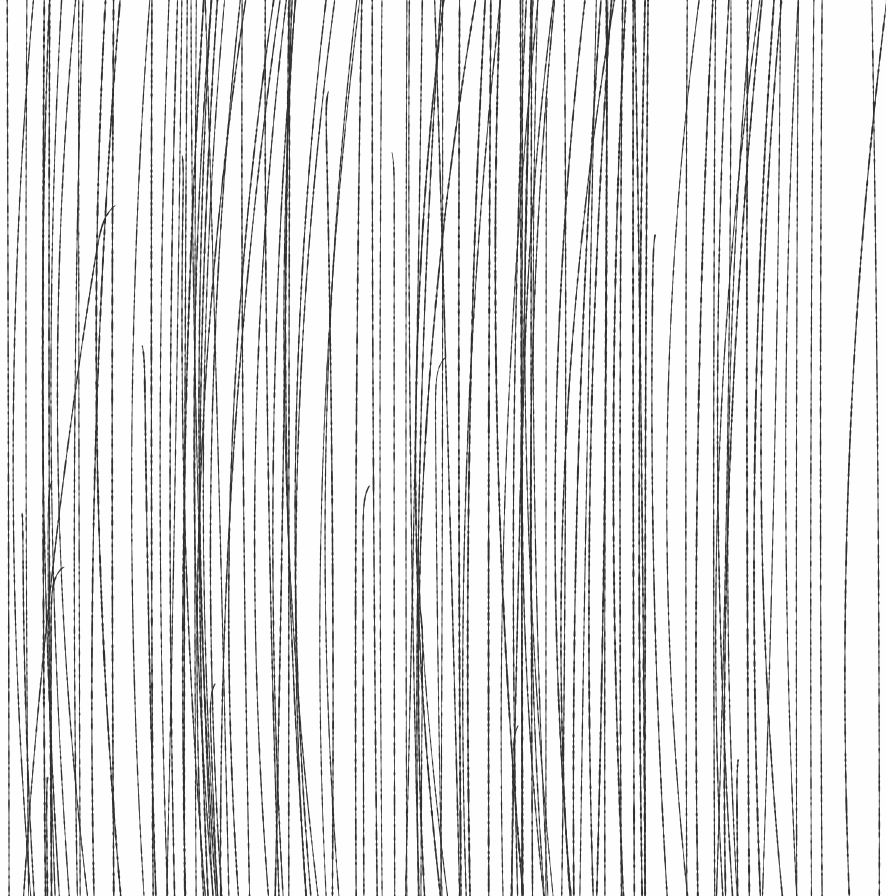
Give the GLSL for this pattern, as a Shadertoy shader.

```glsl
// Fine grainy pencil strands running nearly vertically over white paper.

const vec3  PAPER         = vec3(0.995);
const vec3  INK           = vec3(0.19);
const int   STRANDS       = 128;
const float STROKE        = 0.00165;  // mean stroke width
const float BOW           = 0.12;     // sideways bend of the ends
const float LEAN          = 0.03;     // usual tilt
const float STEEP_LEAN    = 0.13;     // extra tilt of the rare diagonals
const float CLUSTERS      = 7.0;
const float CLUSTER_SHARE = 0.27;
const float CLUSTER_WIDTH = 0.022;
const float SHORT_SHARE   = 0.16;     // strands that end inside the canvas
const float HOOK_SIZE     = 0.014;
const float HOOK_RATE     = 85.0;
const float GRAIN_FREQ    = 330.0;

float hash(vec2 p) {
    return fract(sin(dot(p, vec2(12.9898, 78.233))) * 43758.5453);
}

// Smooth one-dimensional noise, separate for each strand
float grainNoise(float y, float id) {
    float cell = floor(y);
    float t = smoothstep(0.0, 1.0, y - cell);
    return mix(hash(vec2(cell, id)), hash(vec2(cell + 1.0, id)), t);
}

// Foot position: evenly jittered, thinning to the right, partly bundled
float strandStart(float id, float aspect) {
    float even = (id + hash(vec2(id, 1.0))) / float(STRANDS);
    float x = mix(-0.04, aspect + 0.03, pow(even, 1.12));
    float cluster = floor(hash(vec2(id, 2.0)) * CLUSTERS);
    float center = (cluster + 0.2 + 0.6 * hash(vec2(cluster, 3.0))) / CLUSTERS;
    float bundled = center * aspect * 0.9 + CLUSTER_WIDTH * (hash(vec2(id, 4.0)) - 0.5);
    return hash(vec2(id, 5.0)) < CLUSTER_SHARE ? bundled : x;
}

// Ink coverage of one strand at point p
float strand(vec2 p, float id, float aspect, float pixel) {
    // Gentle bow and tilt; some strands stay almost straight
    float straight = hash(vec2(id, 6.0)) < 0.25 ? 0.08 : 1.0;
    float bow = BOW * straight * (hash(vec2(id, 7.0)) * 1.15 - 0.15);
    float tilt = hash(vec2(id, 8.0)) * 2.0 - 1.0;
    float lean = straight * (LEAN * tilt + STEEP_LEAN * pow(max(tilt, 0.0), 30.0));
    float h = p.y - mix(0.3, 0.6, hash(vec2(id, 9.0)));
    float x = strandStart(id, aspect) + bow * h * h + lean * h;
    float slope = 2.0 * bow * h + lean;

    // Short strands stop at a tip, often with a small hook
    float mask = 1.0;
    if (hash(vec2(id, 10.0)) < SHORT_SHARE) {
        float tip = mix(0.05, 0.97, hash(vec2(id, 11.0)));
        float size = HOOK_SIZE * (hash(vec2(id, 12.0)) * 1.4 - 0.4);
        float hook = size * exp(-HOOK_RATE * max(tip - p.y, 0.0));
        x += hook;
        slope += hook * HOOK_RATE;
        mask = smoothstep(-pixel, pixel, tip - p.y);
    }

    float d = abs(p.x - x) / sqrt(1.0 + slope * slope);
    if (d > 2.0 * STROKE + pixel) return 0.0;

    // Stroke width varies from strand to strand and along the grain
    float grain = grainNoise(p.y * GRAIN_FREQ, id);
    float width = STROKE * mix(0.75, 1.2, hash(vec2(id, 13.0))) * mix(0.5, 1.3, grain);
    float cover = clamp((0.5 * (width + pixel) - d) / pixel, 0.0, min(width / pixel, 1.0));
    return cover * mask;
}

void mainImage(out vec4 fragColor, in vec2 fragCoord) {
    vec2 p = fragCoord / iResolution.y;
    float aspect = iResolution.x / iResolution.y;
    float pixel = 1.0 / iResolution.y;

    // Layer the strands as translucent strokes
    float bare = 1.0;
    for (int i = 0; i < STRANDS; i++) {
        bare *= 1.0 - strand(p, float(i), aspect, pixel);
    }
    fragColor = vec4(mix(INK, PAPER, bare), 1.0);
}
```
